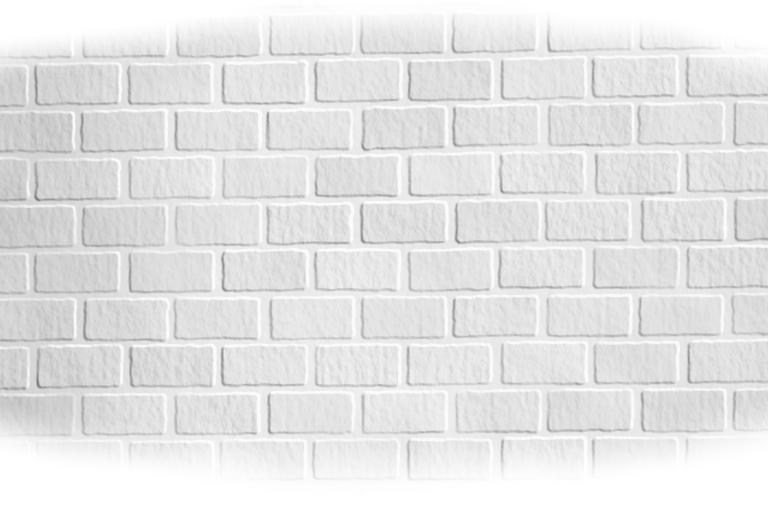
Give the GLSL for this texture, as a WebGL 2 fragment shader.

```glsl
#version 300 es
precision highp float;

uniform vec2 u_resolution;
out vec4 outColor;

// Lengths are fractions of the canvas height
const vec2 PITCH = vec2(0.1816, 0.0918);
const vec2 WALL_ORIGIN = vec2(0.0625, 0.1445);
const vec2 HALF_JOINT = vec2(0.0085, 0.0065);
const vec2 LIGHT_DIR = vec2(0.82, 0.57);
const float MORTAR_TONE = 0.92;
const vec3 FADE_COLOR = vec3(1.0);

float hash(vec2 p) {
  vec3 q = fract(p.xyx * 0.1031);
  q += dot(q, q.yzx + 33.33);
  return fract((q.x + q.y) * q.z);
}

float noise(vec2 p) {
  vec2 cell = floor(p);
  vec2 f = fract(p);
  f = f * f * (3.0 - 2.0 * f);
  float low = mix(hash(cell), hash(cell + vec2(1, 0)), f.x);
  float high = mix(hash(cell + vec2(0, 1)), hash(cell + vec2(1, 1)), f.x);
  return mix(low, high, f.y);
}

float fbm(vec2 p) {
  float sum = 0.0;
  float gain = 0.5;
  for (int i = 0; i < 3; i++) {
    sum += gain * noise(p);
    p = p * 2.03 + 17.3;
    gain *= 0.5;
  }
  return sum;
}

float roundedBox(vec2 p, vec2 halfSize, float radius) {
  vec2 d = abs(p) - halfSize + radius;
  return length(max(d, 0.0)) + min(max(d.x, d.y), 0.0) - radius;
}

// Slightly tilted wall coordinates, with gently wavering courses
vec2 wallCoords(vec2 p) {
  p.y -= p.x * (0.005 + 0.01 * p.y);
  p.y += 0.004 * (noise(p * vec2(6.0, 11.0)) - 0.5);
  return p - WALL_ORIGIN;
}

// Brick index in running bond; alternate courses shift by half a brick
vec2 brickId(vec2 wall) {
  float row = floor(wall.y / PITCH.y);
  float shift = 0.5 * (1.0 - mod(row, 2.0));
  return vec2(floor(wall.x / PITCH.x - shift), row);
}

// Signed distance to the worn outline of one brick
float brickDistance(vec2 wall, vec2 id) {
  float shift = 0.5 * (1.0 - mod(id.y, 2.0));
  vec2 center = (id + vec2(shift + 0.5, 0.5)) * PITCH;
  vec2 jitter = vec2(hash(id + 41.0), hash(id + 73.0)) - 0.5;
  vec2 halfSize = 0.5 * PITCH - HALF_JOINT + 0.002 * jitter.yx;
  float wear = 0.006 * (fbm(wall * 55.0 + 200.0) - 0.45);
  return roundedBox(wall - center - jitter * vec2(0.006, 0.002), halfSize, 0.008) + wear;
}

float brickFace(float dist) {
  return 1.0 - smoothstep(-0.004, 0.003, dist);
}

// Relief of raised bricks under rough paint
float surfaceHeight(vec2 p) {
  vec2 wall = wallCoords(p);
  vec2 id = brickId(wall);
  float face = brickFace(brickDistance(wall, id));
  float raise = 0.0012 + 0.0042 * noise(wall * 13.0 + 90.0);
  float roughness = mix(0.4, 0.7 + 0.7 * hash(id + 11.0), face);
  float grain = fbm(p * vec2(115.0, 75.0) + 300.0);
  float scratches = noise(p * vec2(120.0, 22.0) + 500.0);
  return raise * face + roughness * (0.0021 * grain + 0.0008 * face * scratches);
}

// Opacity of the wall, dissolving along curved top and bottom borders
float wallOpacity(vec2 p, float across) {
  float bow = across * across;
  float wobble = 0.03 * (noise(p * 7.0 + 60.0) - 0.5);
  float bottomEdge = 0.035 + 0.075 * bow + wobble;
  float topEdge = 1.0 - 0.07 * bow + wobble;
  return smoothstep(bottomEdge, bottomEdge + 0.12, p.y)
       * (1.0 - smoothstep(topEdge - 0.1, topEdge, p.y));
}

void main() {
  vec2 p = gl_FragCoord.xy / u_resolution.y;
  float across = 2.0 * gl_FragCoord.x / u_resolution.x - 1.0;

  // Painted tone, varying from brick to brick
  vec2 wall = wallCoords(p);
  vec2 id = brickId(wall);
  float brickTone = mix(0.875, 0.91, hash(id + 5.0));
  float tone = mix(MORTAR_TONE, brickTone, brickFace(brickDistance(wall, id)));
  tone += 0.04 * (fbm(p * 9.0 + 30.0) - 0.44);

  // Side light on the relief: dark lower left edges, soft highlights
  vec2 stepToLight = 0.0022 * LIGHT_DIR;
  float rise = surfaceHeight(p + stepToLight) - surfaceHeight(p - stepToLight);
  float slope = rise / 0.0044;
  tone -= slope * (slope > 0.0 ? 0.29 : 0.17);

  // Broad shading toward the sides
  tone -= 0.085 * (1.0 - smoothstep(-1.0, -0.35, across));
  tone -= 0.025 * smoothstep(0.4, 1.0, across);

  vec3 color = vec3(clamp(tone, 0.45, 0.98));
  outColor = vec4(mix(FADE_COLOR, color, wallOpacity(p, across)), 1.0);
}
```
